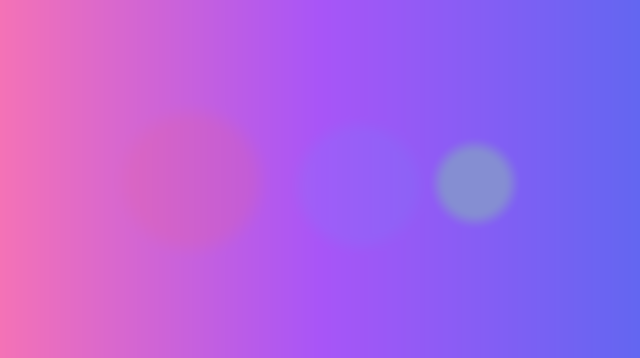
A Shadertoy shader for this background:

```glsl
// A pink, violet and indigo gradient running left to right, with three
// blurred discs across the middle. The gradient is two linear blends;
// each disc is a distance to its centre with a wide, smooth edge.

// Coverage of a soft disc; lengths are in canvas heights.
float softDisc(vec2 point, vec2 centre, float radius, float blur) {
    return 1.0 - smoothstep(radius - blur, radius + blur, distance(point, centre));
}

// Three colour stops, with violet at the middle.
vec3 backdrop(float x) {
    vec3 pink = vec3(0.957, 0.447, 0.714);
    vec3 violet = vec3(0.659, 0.333, 0.969);
    vec3 indigo = vec3(0.388, 0.400, 0.945);
    return x < 0.5 ? mix(pink, violet, x * 2.0) : mix(violet, indigo, x * 2.0 - 1.0);
}

void mainImage(out vec4 fragColor, in vec2 fragCoord) {
    vec2 point = fragCoord / iResolution.y;
    float aspect = iResolution.x / iResolution.y;
    vec3 colour = backdrop(fragCoord.x / iResolution.x);

    // Faint rose disc, left
    float rose = softDisc(point, vec2(0.300 * aspect, 0.495), 0.190, 0.040);
    colour = mix(colour, vec3(0.925, 0.380, 0.550), 0.20 * rose);

    // Faint blue disc, just right of the middle
    float blue = softDisc(point, vec2(0.560 * aspect, 0.481), 0.168, 0.032);
    colour = mix(colour, vec3(0.376, 0.580, 0.990), 0.13 * blue);

    // Grey-blue disc, right
    float slate = softDisc(point, vec2(0.742 * aspect, 0.488), 0.107, 0.026);
    colour = mix(colour, vec3(0.520, 0.555, 0.825), slate);

    fragColor = vec4(colour, 1.0);
}
```
